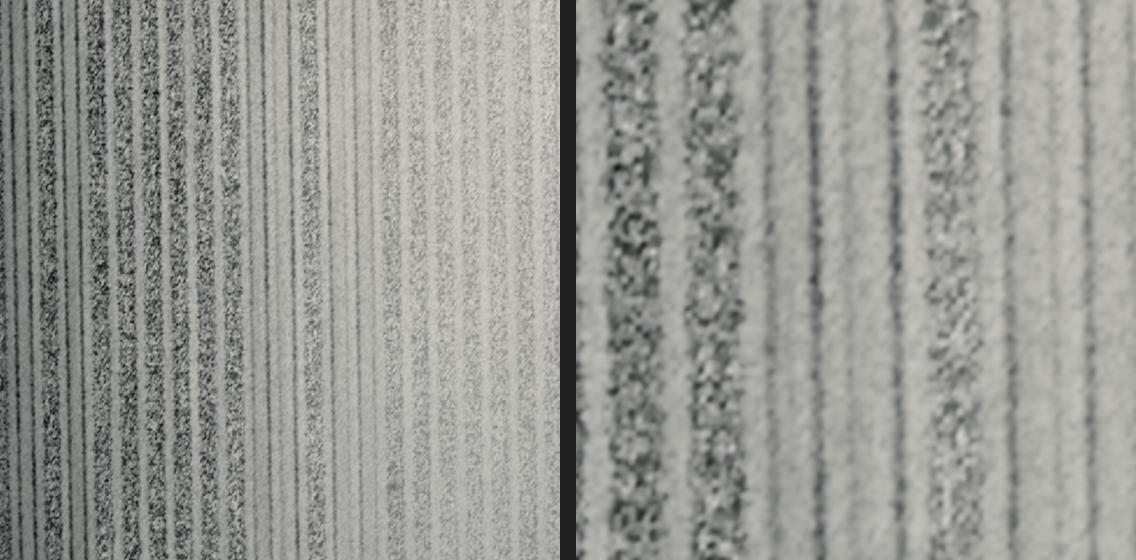
Left: the whole. Right: its middle third, enlarged.
This texture is drawn by a WebGL 1 fragment shader. Its source:

```glsl
precision highp float;
// Ribbed grey surface: 21 upright ribs across, leaning slightly, one run down.
// Each cell is a smooth ridge plus a groove with two dark edges; most grooves
// are filled with rough grain. Side light flattens the relief to the right.
uniform vec2 u_resolution;

const float RIB_COUNT = 21.0;
const float LEAN_LEFT = 0.020;       // sideways drift from top to bottom
const float LEAN_RIGHT = 0.013;
const vec2 GROOVE = vec2(0.25, 0.83); // groove edges within one cell
const float GROOVE_BLUR = 0.11;
const float LINE_WIDTH = 0.082;      // edge line, in cells
const float LINE_DEPTH = 0.56;
const float GROOVE_DEPTH = 0.25;
const float STREAK_DEPTH = 0.10;
const float GRAIN_ROUGH = 0.46;
const float GRAIN_SMOOTH = 0.10;
const float FLAT_RELIEF = 0.27;      // relief left at the bright side
const float LIGHT_LEFT = 0.56;
const float LIGHT_RIGHT = 0.77;
const vec3 SHADOW_TINT = vec3(0.96, 1.0, 0.985);
const vec3 LIGHT_TINT = vec3(1.0, 1.0, 0.974);

float hash(vec2 p) {
  vec3 q = fract(vec3(p.xyx) * 0.1031);
  q += dot(q, q.yzx + 33.33);
  return fract((q.x + q.y) * q.z);
}

float noise(vec2 p) {
  vec2 i = floor(p), f = fract(p);
  f = f * f * (3.0 - 2.0 * f);
  return mix(mix(hash(i), hash(i + vec2(1.0, 0.0)), f.x),
             mix(hash(i + vec2(0.0, 1.0)), hash(i + vec2(1.0, 1.0)), f.x), f.y);
}

// Fine pits mixed with short diagonal strokes; dark pits outweigh highlights
float grainAt(vec2 p) {
  vec2 stroke = vec2(p.x - 0.6 * p.y, p.y + 0.6 * p.x);
  float g = noise(p * 240.0 + 17.0) + noise(stroke * vec2(230.0, 125.0) + 90.0) - 1.0;
  return g * mix(1.2, 0.8, step(0.0, g));
}

// Smooth cells: the pair around cell 1 and two pairs around cell 11
float roughCell(float cell) {
  float nearLeft = step(abs(abs(cell - 1.0) - 1.0), 0.1);
  float nearMiddle = step(abs(abs(cell - 11.0) - 1.5), 0.6);
  return 1.0 - max(nearLeft, nearMiddle);
}

// Soft dark line; its strength cycles from edge to edge, its ink is broken up
float edgeLine(float x, float edgeId, float y, float evenness) {
  float cycle = 0.5 - 0.5 * cos(6.28318 * fract(edgeId * 0.4));
  float strength = mix(mix(0.3, 1.0, cycle), 0.95, evenness);
  float wear = 0.45 + 0.6 * noise(vec2(edgeId * 7.3 + 40.0, y * 170.0))
             + 0.35 * noise(vec2(edgeId * 3.1 + 9.0, y * 22.0));
  float d = x / LINE_WIDTH;
  return strength * wear * exp(-d * d);
}

void main() {
  vec2 uv = gl_FragCoord.xy / u_resolution;
  float drop = 1.0 - uv.y;

  // Leaning rib coordinate, with finely ragged edges
  float ribX = (uv.x - mix(LEAN_LEFT, LEAN_RIGHT, uv.x) * drop) * RIB_COUNT;
  ribX -= 0.13 * (1.0 - smoothstep(0.02, 0.18, uv.x));
  float cell = floor(ribX);
  float rough = roughCell(cell);
  float ragged = noise(uv * vec2(150.0, 210.0) + 55.0) - 0.5;
  float x = ribX - cell + ragged * mix(0.04, 0.13, rough);

  float groove = smoothstep(GROOVE.x - GROOVE_BLUR, GROOVE.x + GROOVE_BLUR, x)
               * (1.0 - smoothstep(GROOVE.y - GROOVE_BLUR, GROOVE.y + GROOVE_BLUR, x));
  float relief = mix(1.0, FLAT_RELIEF, smoothstep(0.2, 0.85, uv.x));
  float evenness = 1.0 - smoothstep(0.15, 0.3, uv.x);

  // Groove edges, the right one deeper where grain fills the groove
  float lines = edgeLine(x - GROOVE.x, 2.0 * cell, uv.y, evenness) * mix(1.0, 0.3, rough)
              + edgeLine(x - GROOVE.y, 2.0 * cell + 1.0, uv.y, evenness) * mix(1.0, 0.55, rough);

  // Long upright scratches shared by ridges and grooves
  float streaks = noise(vec2(ribX * 5.5 + 60.0, uv.y * 2.5))
                + 0.6 * noise(vec2(ribX * 10.0 + 20.0, uv.y * 7.0)) - 0.8;

  // Grain and slow patches of wear inside the grooves
  float grain = grainAt(uv);
  float patches = 0.8 + 0.4 * noise(vec2(cell * 5.7 + 30.0, uv.y * 9.0));
  float depth = groove * mix(0.06, GROOVE_DEPTH * patches, rough)
              + STREAK_DEPTH * streaks;
  float grainAmount = GRAIN_SMOOTH * mix(0.5, 1.2, relief)
                    + GRAIN_ROUGH * relief * (groove * rough + 0.3 * lines);

  // Side light, dimmer toward the lower edge and the far left
  float away = 1.0 - uv.x;
  float light = mix(LIGHT_LEFT, LIGHT_RIGHT, 1.0 - away * away);
  light -= 0.065 * drop * drop + 0.06 * exp(-uv.x * 25.0);
  light += 0.02 * (noise(uv * 5.0) - 0.5);

  float tone = light * (1.0 - relief * (depth + LINE_DEPTH * lines)
                            + grainAmount * grain);
  tone = clamp(tone, 0.09, 0.86);

  vec3 color = tone * mix(SHADOW_TINT, LIGHT_TINT, smoothstep(0.25, 0.75, tone));
  color += vec3(0.012, 0.002, -0.012) * uv.x * uv.y;
  gl_FragColor = vec4(color, 1.0);
}
```
